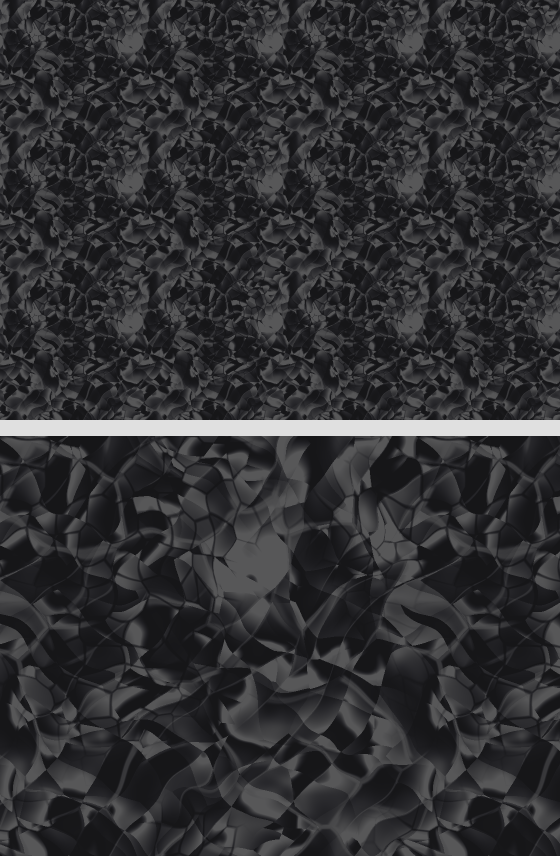
Top: the whole. Bottom: its middle third, enlarged.
Give the GLSL for this texture, as a Shadertoy shader.

```glsl
// Crumpled black plastic film, four square tiles across and three down.
// Layers of warped Voronoi facets tilt the film; the summed tilt runs through
// a sawtooth reflection curve that gives sharp glints fading into black.

// Three random values per lattice point
vec3 hash(vec2 cell) {
    vec3 h = fract(cell.xyx * vec3(0.1031, 0.1030, 0.0973));
    h += dot(h, h.yzx + 33.33);
    return fract((h.xxy + h.yzz) * h.zyx);
}

vec2 wrap(vec2 cell, vec2 period) {
    return floor(mod(cell + 0.5, period));
}

// Smooth noise that wraps after one tile
float noise(vec2 p, float period, float seed) {
    vec2 q = p * period, c = floor(q), f = q - c;
    vec2 n = vec2(period), u = f * f * (3.0 - 2.0 * f);
    float a = hash(wrap(c, n) + seed).x;
    float b = hash(wrap(c + vec2(1, 0), n) + seed).x;
    float d = hash(wrap(c + vec2(0, 1), n) + seed).x;
    float e = hash(wrap(c + vec2(1, 1), n) + seed).x;
    return mix(mix(a, b, u.x), mix(d, e, u.x), u.y);
}

// Wrapping Voronoi facets: x = tilt of the facet, y = distance to its crease
vec2 facets(vec2 p, vec2 period, float seed) {
    vec2 q = p * period, c = floor(q), offset = vec2(0);
    vec3 facet = vec3(0);
    float near = 9.0, second = 9.0;
    for (int j = -1; j <= 1; j++)
    for (int i = -1; i <= 1; i++) {
        vec2 cell = c + vec2(i, j);
        vec3 h = hash(wrap(cell, period) + seed);
        vec2 d = cell + 0.08 + 0.84 * h.xy - q;
        float dist = length(d);
        if (dist < near) {
            second = near;
            near = dist;
            offset = d;
            facet = hash(wrap(cell, period) + seed + 41.0);
        } else {
            second = min(second, dist);
        }
    }
    float tilt = facet.x - 0.5 + dot(offset, facet.yz - 0.5) * 1.3;
    return vec2(tilt, second - near);
}

// Soft patch of light that repeats with the tile
float patchLight(vec2 p, vec2 center, float tightness) {
    vec2 c = cos(6.28319 * (p - center));
    return exp(tightness * (c.x + c.y - 2.0));
}

vec3 film(vec2 p) {
    // Bend the creases
    vec2 w = p + 0.11 * (vec2(noise(p, 4.0, 3.0), noise(p, 4.0, 57.0)) - 0.5);
    w += 0.035 * (vec2(noise(p, 13.0, 21.0), noise(p, 13.0, 83.0)) - 0.5);

    // Broad sheets, folds rising and falling to the right, fine crumples
    vec2 sheet = facets(w, vec2(5, 5), 11.0);
    vec2 rising = facets(vec2(w.x, w.y - w.x), vec2(4, 9), 29.0);
    vec2 falling = facets(vec2(w.x + w.y, w.y), vec2(9, 6), 67.0);
    vec2 fine = facets(w, vec2(17, 15), 97.0);
    float crumple = smoothstep(0.3, 0.65, noise(p, 5.0, 131.0));

    float tilt = sheet.x + 0.55 * rising.x + 0.45 * falling.x
               + 0.4 * crumple * fine.x + 0.5 * noise(w, 9.0, 149.0)
               + 0.25 * noise(w, 23.0, 163.0);

    // Reflection: slow rise to a glint, then a sharp fall
    float f = fract(tilt);
    float light = min(f / 0.86, (1.0 - f) / 0.14);
    light += 0.35 * patchLight(p, vec2(0.21, 0.79), 7.0)
           + 0.3 * patchLight(p, vec2(0.91, 0.66), 7.0)
           - 0.2 * patchLight(p, vec2(0.5, 0.62), 4.0);

    // Thin lit creases, broken up along their length
    float broken = smoothstep(0.42, 0.6, noise(p, 11.0, 181.0));
    float crease = smoothstep(0.09, 0.03, sheet.y) * broken;
    crease = max(crease, smoothstep(0.08, 0.02, rising.y) * (1.0 - broken) * 0.7);
    light = mix(light, 0.86, 0.8 * crease);
    // Dark pinches between the small crumples
    light -= 0.35 * crumple * smoothstep(0.12, 0.0, fine.y);

    float k = pow(clamp(light / 0.91, 0.0, 1.0), 2.5);
    vec3 color = mix(vec3(0.085, 0.085, 0.093), vec3(0.34, 0.34, 0.345), k);
    return color + vec3(-0.002, -0.002, 0.013) * 4.0 * k * pow(1.0 - k, 3.0);
}

void mainImage(out vec4 fragColor, in vec2 fragCoord) {
    // Four samples per pixel smooth the facet edges
    vec3 color = vec3(0);
    for (int j = 0; j < 2; j++)
    for (int i = 0; i < 2; i++) {
        vec2 at = fragCoord + 0.5 * vec2(i, j) - 0.25;
        color += 0.25 * film(at / iResolution.xy * vec2(4, 3));
    }
    fragColor = vec4(color, 1.0);
}
```
